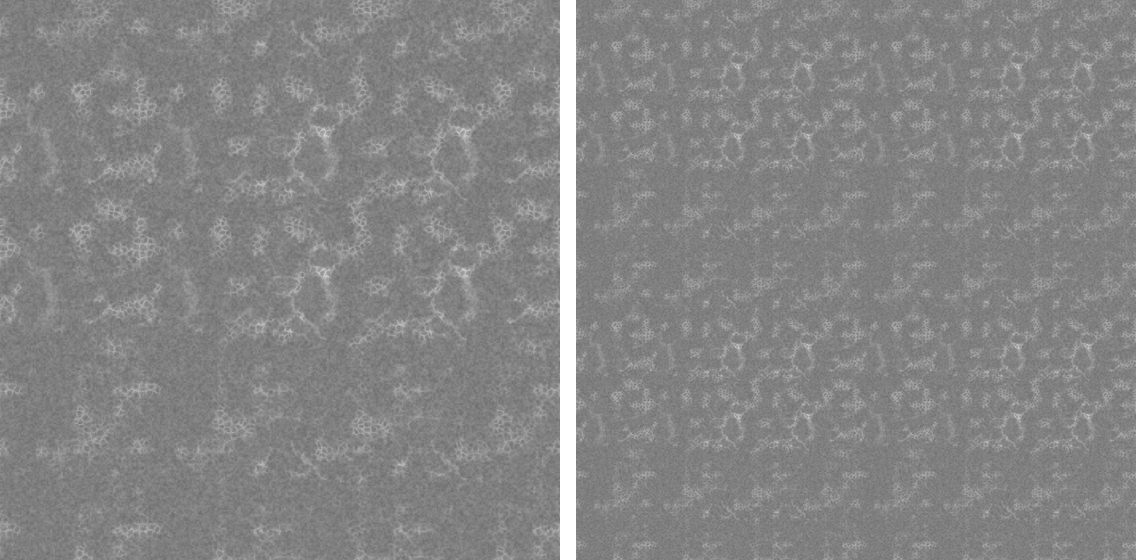
Left: one tile. Right: repeated 2 by 2.
Give the GLSL for this texture, as a WebGL 1 fragment shader.

```glsl
precision highp float;
// Worn grey stone: four by four repeats of pale lacy patches, smooth dents
// with bright rims and thin veins. Wrapping noise makes the repeats, broad
// masks vary them across the canvas, and fine grain covers everything.

uniform vec2 u_resolution;

const float REPEATS = 4.0;
const float PATCH_CELLS = 7.0;     // per repeat
const float LACE_CELLS = 23.0;     // per repeat
const float GRAIN_CELLS = 352.0;   // per canvas
const vec3 STONE = vec3(0.502, 0.499, 0.502);
const float PATCH_GAIN = 0.13;
const float RIM_GAIN = 0.12;
const float VEIN_GAIN = 0.11;
const float PIT_GAIN = 0.035;
const float GRAIN_GAIN = 0.13;
const float VEIN_WIDTH = 0.014;
const vec2 VARIANT_CENTER = vec2(0.64, 0.625);
const float TAU = 6.28319;

vec2 hash2(vec2 cell) {
  vec3 a = fract(cell.xyx * vec3(0.1031, 0.1030, 0.0973));
  a += dot(a, a.yzx + 33.33);
  return fract((a.xx + a.yz) * a.zy);
}

// Value noise that wraps after a whole number of cells.
float noise(vec2 p, float period, float seed) {
  vec2 i = floor(p), f = fract(p);
  f = f * f * (3.0 - 2.0 * f);
  vec2 lo = mod(i, period) + seed;
  vec2 hi = mod(i + 1.0, period) + seed;
  float bottom = mix(hash2(lo).x, hash2(vec2(hi.x, lo.y)).x, f.x);
  float top = mix(hash2(vec2(lo.x, hi.y)).x, hash2(hi).x, f.x);
  return mix(bottom, top, f.y);
}

float fbm(vec2 q, float cells, float seed) {
  float sum = 0.0, weight = 0.44;
  for (int k = 0; k < 4; k++) {
    sum += weight * noise(q * cells, cells, seed);
    cells *= 2.0;
    weight *= 0.6;
  }
  return sum;
}

// Nearest and second nearest distance to wrapping scattered points.
vec2 cellular(vec2 p, float period) {
  vec2 i = floor(p), f = fract(p), nearest = vec2(8.0);
  for (int y = -1; y <= 1; y++) {
    for (int x = -1; x <= 1; x++) {
      vec2 g = vec2(float(x), float(y));
      float d = length(g + hash2(mod(i + g, period) + 71.0) - f);
      nearest.y = min(nearest.y, max(nearest.x, d));
      nearest.x = min(nearest.x, d);
    }
  }
  return nearest;
}

vec2 wrapOffset(vec2 q, vec2 center) {
  return fract(q - center + 0.5) - 0.5;
}

// Returns (smooth floor, bright rim); the rim is strongest toward lit.
vec2 dent(vec2 q, vec2 center, vec2 radius, vec2 lit) {
  vec2 o = wrapOffset(q, center) / radius;
  float d = length(o);
  float side = smoothstep(-0.4, 0.9, dot(o, lit) / max(d, 0.001));
  float rim = exp(-pow((d - 1.2) / 0.24, 2.0));
  return vec2(1.0 - smoothstep(0.85, 1.1, d), rim * (0.2 + 0.8 * side));
}

float vein(vec2 q, vec2 a, vec2 b) {
  vec2 o = wrapOffset(q, a), ab = b - a;
  float d = length(o - ab * clamp(dot(o, ab) / dot(ab, ab), 0.0, 1.0));
  return exp(-pow(d / VEIN_WIDTH, 2.0));
}

void main() {
  vec2 uv = gl_FragCoord.xy / u_resolution;
  vec2 q = uv * REPEATS + vec2(0.0, 0.5);

  // Broad regions where veined columns and dented rows appear.
  vec2 region = smoothstep(-0.2, 0.2, cos(TAU * (uv - VARIANT_CENTER)));

  // Uneven outlines shared by dents, veins and lace.
  vec2 wobble = vec2(fbm(q, 9.0, 11.0), fbm(q, 9.0, 37.0)) - 0.48;
  vec2 w = q + 0.1 * wobble;

  // Dents in the upper rows, then those of the veined columns.
  vec2 dents = dent(w, vec2(0.32, 0.64), vec2(0.085, 0.075), vec2(-0.6, -0.8));
  dents = max(dents, dent(w, vec2(0.24, 0.36), vec2(0.12, 0.16), vec2(0.97, 0.25)));
  dents = max(dents, dent(w, vec2(0.67, 0.29), vec2(0.075, 0.06), vec2(0.6, -0.8)));
  dents *= region.y;
  vec2 rings = dent(w, vec2(0.14, 0.16), vec2(0.07, 0.06), vec2(0.0, -1.0));
  rings = max(rings, dent(w, vec2(0.86, 0.26), vec2(0.06), vec2(0.7, -0.7)));
  rings = max(rings, dent(w, vec2(0.02, 0.46), vec2(0.08, 0.06), vec2(-0.4, 0.9)));
  dents = max(dents, rings * region.x * vec2(0.8, 0.7));
  float veins = max(vein(w, vec2(0.11, 0.34), vec2(0.13, 0.25)),
                    vein(w, vec2(0.17, 0.24), vec2(0.33, 0.09))) * region.x;

  // Pale patches, with a different layout in each region.
  float cloud = mix(fbm(q, PATCH_CELLS, 5.0), fbm(q, PATCH_CELLS, 53.0), region.x);
  cloud = mix(cloud, fbm(q, PATCH_CELLS, 91.0), 0.6 * (1.0 - region.y));
  float pale = smoothstep(0.44, 0.74, cloud) * (1.0 - 0.9 * dents.x);

  // Lace of small pits, clearest inside the patches.
  vec2 cells = cellular((q + 0.03 * wobble) * LACE_CELLS, LACE_CELLS);
  float lace = 1.0 - smoothstep(0.0, 0.4, cells.y - cells.x);
  float pits = (1.0 - smoothstep(0.1, 0.45, cells.x)) * (1.0 - dents.x);

  float grain = 0.6 * noise(uv * GRAIN_CELLS, GRAIN_CELLS, 3.0)
              + 0.4 * noise(uv * GRAIN_CELLS * 0.5, GRAIN_CELLS * 0.5, 29.0) - 0.5;

  float light = PATCH_GAIN * pale * (0.5 + 0.8 * lace);
  light += RIM_GAIN * dents.y * (0.35 + cloud) * (0.7 + 0.3 * lace);
  light += VEIN_GAIN * veins * (0.4 + cloud);
  light += GRAIN_GAIN * grain - PIT_GAIN * pits * (0.4 + pale);
  gl_FragColor = vec4(STONE + light, 1.0);
}
```
